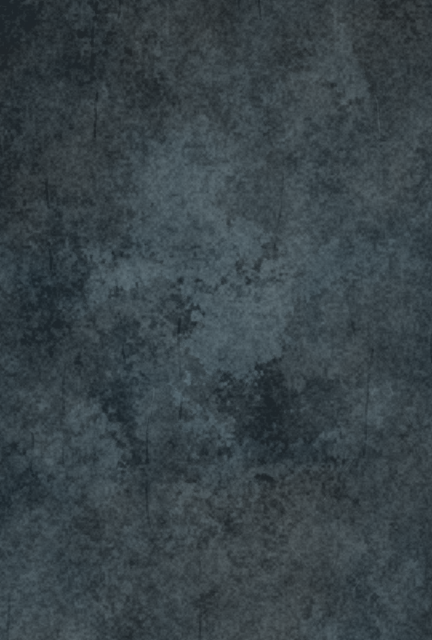
Write a Shadertoy shader that draws this texture.

```glsl
// Weathered slate-blue plaster: cloudy grime, ragged pale worn patches and
// dark stains in the middle, fine grain, upright cracks and thin scratches.
// Layers of value noise set one tone, which then picks the colour.

const vec3 DEEP_SLATE = vec3(0.135, 0.172, 0.192);
const vec3 PALE_SLATE = vec3(0.337, 0.388, 0.408);
const vec3 BLUE_TINT = vec3(-0.022, 0.004, 0.020);
const vec3 WARM_TINT = vec3(0.014, 0.000, -0.010);

float hash(vec2 cell) {
    vec3 q = fract(vec3(cell.xyx) * 0.1031);
    q += dot(q, q.yzx + 33.33);
    return fract((q.x + q.y) * q.z);
}

float noise(vec2 p) {
    vec2 i = floor(p), f = fract(p);
    f = f * f * (3.0 - 2.0 * f);
    return mix(mix(hash(i), hash(i + vec2(1, 0)), f.x),
               mix(hash(i + vec2(0, 1)), hash(i + vec2(1, 1)), f.x), f.y);
}

float fbm(vec2 p) {
    float sum = 0.0, amp = 0.5;
    for (int i = 0; i < 5; i++) {
        sum += amp * noise(p);
        p = mat2(1.6, 1.2, -1.2, 1.6) * p + 17.3;
        amp *= 0.5;
    }
    return sum / 0.97;
}

// Soft round weight around a centre
float blob(vec2 p, vec2 centre, vec2 radius) {
    vec2 d = (p - centre) / radius;
    return exp(-dot(d, d));
}

float segmentDistance(vec2 p, vec2 a, vec2 b) {
    vec2 pa = p - a, ba = b - a;
    return length(pa - ba * clamp(dot(pa, ba) / dot(ba, ba), 0.0, 1.0));
}

// Scattered hairlines; lean is the sideways drift per unit of height
float hairlines(vec2 p, float width, float aspect, int count, float lean, float reach, float seed) {
    float ink = 0.0;
    float soft = 0.7 / iResolution.y;
    vec2 bent = p + vec2(0.012 * (noise(p * 13.0 + seed) - 0.5)
                       + 0.004 * (noise(p * 55.0 + seed) - 0.5), 0.0);
    for (int i = 0; i < count; i++) {
        float k = float(i) + seed;
        vec2 start = vec2(hash(vec2(k, 1.7)) * aspect, hash(vec2(k, 5.1)) * 1.1 - 0.1);
        float tall = reach * (0.3 + hash(vec2(k, 9.4)));
        float drift = (hash(vec2(k, 3.3)) - 0.5) * 2.0 * lean;
        float d = segmentDistance(bent, start, start + tall * vec2(drift, 1.0));
        float strength = 0.3 + 0.7 * hash(vec2(k, 7.9));
        ink = max(ink, strength * (1.0 - smoothstep(width * 0.4, width + soft, d)));
    }
    return ink * smoothstep(0.25, 0.65, noise(p * 38.0 + seed));
}

void mainImage(out vec4 fragColor, in vec2 fragCoord) {
    vec2 p = fragCoord / iResolution.y;
    vec2 uv = fragCoord / iResolution.xy;
    float aspect = iResolution.x / iResolution.y;

    // Cloudy grime, mottling and fine grain
    vec2 warp = vec2(fbm(p * 7.0 + 3.1), fbm(p * 7.0 + 41.7)) - 0.5;
    float broad = fbm(p * 3.2 + warp * 0.6 + 8.0) - 0.5;
    float mottle = fbm(p * vec2(17.0, 14.0) + warp + 60.0) - 0.5;
    float grain = noise(p * 210.0 + 5.0) - 0.5;
    float fineGrain = noise(p * 400.0 + 90.0) - 0.5;
    float speckle = fbm(p * 75.0 + 21.0) - 0.5;

    // Pale worn patches and dark stains, both with crumbling edges
    float core = blob(uv, vec2(0.45, 0.45), vec2(0.33, 0.25));
    float upper = blob(uv, vec2(0.78, 0.80), vec2(0.22, 0.16));
    float crumble = 0.38 * speckle + 0.08 * grain;
    float wornField = fbm(p * vec2(8.0, 10.0) + warp * 1.3 + 130.0) + crumble;
    float worn = smoothstep(0.53, 0.64, wornField + 0.11 * core + 0.03 * upper - 0.06);
    worn *= 0.25 + 0.75 * max(core, 0.6 * upper);
    float stainField = fbm(p * vec2(10.0, 8.0) + warp * 1.5 + 210.0) - crumble;
    float stain = smoothstep(0.54, 0.68, stainField + 0.05 * core);
    stain *= 0.4 + 0.6 * core;

    // Darker borders, strongest in the upper left
    vec2 edge = abs(uv - 0.5) * 2.0;
    float border = 0.12 * pow(edge.x, 4.0) + 0.09 * pow(edge.y, 4.0)
                 + 0.12 * blob(uv, vec2(0.0, 0.92), vec2(0.25, 0.3));

    // Cracks and scratches
    float cracks = hairlines(p, 0.0020, aspect, 26, 0.13, 0.20, 11.0);
    float scratches = hairlines(p, 0.0012, aspect, 14, 0.9, 0.07, 57.0);

    float tone = 0.50 + 0.72 * broad + 0.62 * mottle + 0.38 * grain
               + 0.22 * fineGrain + 0.35 * speckle
               + 0.30 * worn - 0.30 * stain - border
               - 0.30 * cracks + 0.24 * scratches;
    tone = clamp(tone, -0.1, 1.15);

    // Colour: bluer where worn, greyer and warmer in drifting clouds
    float hue = fbm(p * 5.0 + warp + 300.0) - 0.5;
    vec3 colour = mix(DEEP_SLATE, PALE_SLATE, tone);
    colour += BLUE_TINT * (0.45 * worn + 1.6 * max(hue, 0.0));
    colour += WARM_TINT * 3.0 * max(-hue, 0.0);
    fragColor = vec4(colour, 1.0);
}
```
